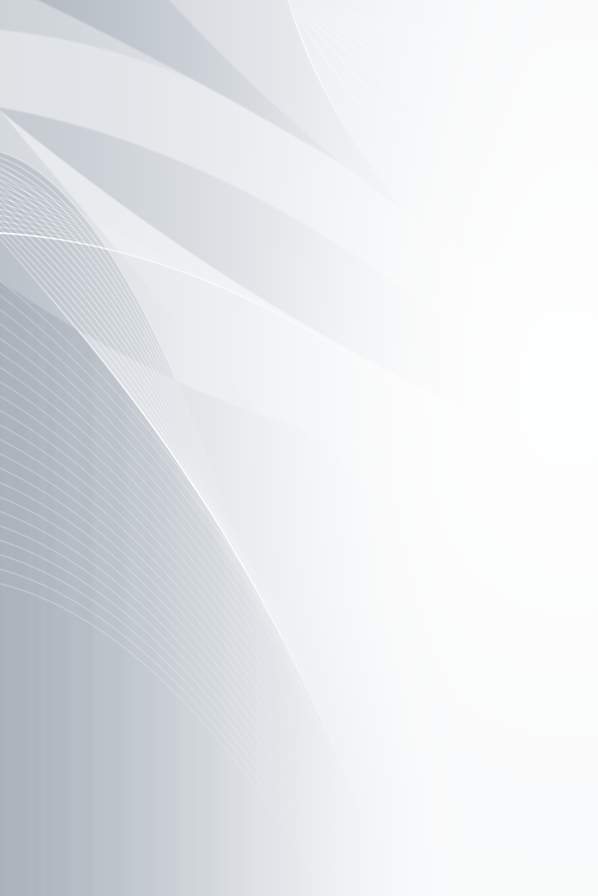
This background is drawn by a WebGL 1 fragment shader. Its source:

```glsl
precision highp float;
// Soft silver background: overlapping curved sheets and fans of fine white lines fading to white.

uniform vec2 u_resolution;

// Smooth one-dimensional gradient noise.
float slopeAt(float i) {
    return fract(sin(i * 91.7) * 4375.5) * 2.0 - 1.0;
}

float gradientNoise(float x) {
    float i = floor(x), f = x - i;
    return mix(slopeAt(i) * f, slopeAt(i + 1.0) * (f - 1.0), f * f * (3.0 - 2.0 * f));
}

// 1 at the left, falling to 0 at the right.
float fade(float a, float b, float x) {
    return 1.0 - smoothstep(a, b, x);
}

// Coverage of the side where v is less than the edge.
float before(float v, float edge) {
    float soft = max(0.003, 1.0 / u_resolution.x);
    return fade(-soft, soft, v - edge);
}

float parabola(float x, float a, float b, float c) {
    return a + x * (b + x * c);
}

// Thin line at a signed distance, narrowed by the slope of its curve.
float stroke(float d, float slope, float width) {
    float px = 1.0 / u_resolution.x;
    return fade(0.0, width + 0.6 * px, abs(d) / sqrt(1.0 + slope * slope));
}

// Evenly spread lines between two curves a and b, dimmed where they crowd.
float fan(float v, float a, float b, float count, float slope) {
    float span = b - a;
    span = (span < 0.0 ? -1.0 : 1.0) * max(abs(span), 0.002);
    float k = (v - a) / span;
    float inside = step(-0.5 / count, k) * step(k, 1.0 + 0.5 / count);
    float d = (fract(k * count + 0.5) - 0.5) * span / count;
    float crowding = smoothstep(0.0, 0.016, abs(span) / count);
    return inside * stroke(d, slope, 0.001) * (0.2 + 0.8 * crowding);
}

void main() {
    // Width is 1, height is 1.5, y runs downwards.
    vec2 uv = gl_FragCoord.xy / u_resolution;
    float x = uv.x, y = (1.0 - uv.y) * 1.5;

    // Curves of the sheets.
    float sweep = 0.4 + 1.15 * x + 1.2 * x * x * x;
    float veil = parabola(x, 0.254, 0.3, 3.4);
    float shelf = parabola(x, 0.47, 0.68, -0.38);
    float diagonal = parabola(x, 0.185, 1.2, -0.05);
    float crest = parabola(x, 0.39, 0.06, 0.5);
    float bandLow = parabola(x, 0.185, 0.82, -0.23);
    float ribbonLow = parabola(x, 0.18, 0.18, 0.4);
    float ribbonTop = parabola(x, 0.05, 0.1, 0.5);
    float wedgeLow = parabola(x, -0.03, 0.47, 0.11);
    float wedgeTop = parabola(x, -0.34, 1.33, -0.45);
    float corner = parabola(y, 0.482, 0.3, 0.7);
    float u = x - 0.52;
    float tail = 0.73 + 0.8 * u + 2.3 * u * max(u, 0.0);

    // Shade of the lower sheets, with faint upright streaks.
    float shade = 1.02 * fade(-0.15, 0.78, x);
    shade *= 1.0 + 0.05 * gradientNoise(x * 38.0) + 0.03 * gradientNoise(x * 90.0);
    float sheet = before(y, sweep) * fade(0.95, 1.45, y);
    shade = mix(shade, 0.47 * fade(-0.05, 0.76, x), sheet);
    shade *= 1.0 - 0.25 * before(y, tail) * smoothstep(0.45, 0.6, x);

    // Sheets around the middle left.
    float side = mix(0.75, 0.44, before(y, veil)) * fade(-0.05, 0.6, x);
    shade = mix(shade, side, before(y, shelf) * fade(0.3, 0.5, x));
    float bright = mix(0.28, 0.22, before(y, crest)) * fade(0.0, 0.78, x);
    shade = mix(shade, bright, before(y, diagonal) * before(y, shelf));

    // Dark band, bright ribbon and the sheets above it.
    shade = mix(shade, 0.64 * fade(-0.1, 0.88, x), before(y, bandLow));
    shade = mix(shade, 0.31 * fade(0.0, 0.9, x), before(y, ribbonLow));
    shade = mix(shade, 0.54 * fade(-0.1, 0.85, x), before(y, ribbonTop));
    shade = mix(shade, 0.88 * fade(-0.1, 0.9, x), before(y, wedgeLow));
    float top = before(y, wedgeTop);
    shade = mix(shade, 0.58 * fade(-0.1, 0.95, x), top);
    shade *= 1.0 - 0.35 * top * before(corner, x);

    // Fans of fine lines.
    float lines = 0.24 * fan(y, parabola(x, 0.47, 0.8, 0.82),
        parabola(x, 0.977, 0.25, 1.28), 21.0, 0.9) * fade(0.2, 0.75, x);
    lines += 0.4 * fan(y, veil, sweep, 15.0, 1.4) * fade(0.3, 0.5, x);
    lines += 0.5 * fan(y, parabola(x, 0.28, 0.6, -0.2), crest, 11.0, 0.4) * fade(0.1, 0.68, x);
    lines += 0.25 * fan(x, corner, 0.49 + 5.0 * y, 18.0, 2.0) * fade(0.6, 1.0, x) * fade(0.1, 0.3, y);

    // Glowing edges.
    lines += 0.65 * stroke(y - sweep, 1.6, 0.0015) * fade(0.38, 0.62, x) * smoothstep(0.0, 0.3, x);
    lines += 0.2 * fade(0.0, 0.025, abs(y - sweep) * 0.5) * fade(0.4, 0.62, x) * smoothstep(0.15, 0.4, x);
    lines += 0.6 * stroke(y - crest, 0.4, 0.0015) * fade(0.35, 0.7, x);
    lines += 0.45 * stroke(x - corner, 0.4, 0.001) * fade(0.1, 0.26, y);

    // Silver tones under a white glow from the right.
    vec3 silver = mix(vec3(0.98, 0.983, 0.986), vec3(0.645, 0.68, 0.72), clamp(shade, 0.0, 1.0));
    float glow = fade(0.0, 0.62, length((vec2(x, y) - vec2(0.95, 0.65)) * vec2(1.0, 0.7)));
    vec3 color = mix(silver, vec3(1.0), clamp(lines + 0.7 * glow, 0.0, 1.0));
    gl_FragColor = vec4(color, 1.0);
}
```
